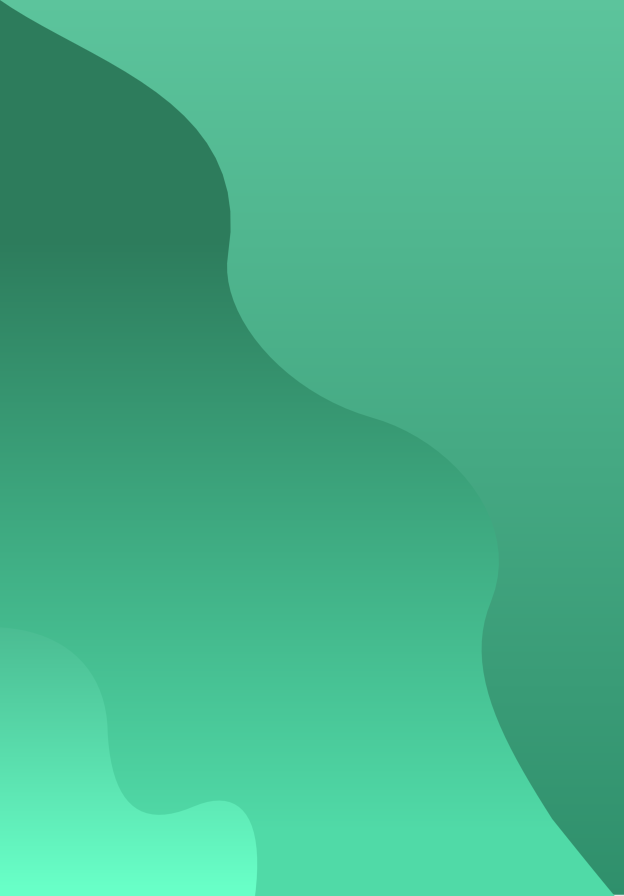
Write a WebGL 2 fragment shader that draws this background.

```glsl
#version 300 es
precision highp float;
// Layered green waves: a shaded backdrop, a large wavy sheet on the left and
// a bright hill in the lower corner. Each outline is a chain of cubic curves,
// giving a signed distance that masks a vertical gradient with a smooth edge.

uniform vec2 u_resolution;
out vec4 fragColor;

vec2 cubic(vec2 a, vec2 b, vec2 c, vec2 d, float t) {
    float s = 1.0 - t;
    return s * s * s * a + 3.0 * s * t * (s * b + t * c) + t * t * t * d;
}

// Folds one curve into field: x = nearest distance, y = inside sign.
// The sign flips whenever a ray going right from p crosses the curve.
void addCurve(inout vec2 field, vec2 p, vec2 a, vec2 b, vec2 c, vec2 d) {
    const int STEPS = 20;
    vec2 from = a;
    for (int i = 1; i <= STEPS; i++) {
        vec2 to = cubic(a, b, c, d, float(i) / float(STEPS));
        vec2 along = to - from, rel = p - from;
        float h = clamp(dot(rel, along) / dot(along, along), 0.0, 1.0);
        field.x = min(field.x, length(rel - along * h));
        if ((from.y > p.y) != (to.y > p.y)) {
            float crossing = from.x + along.x * rel.y / along.y;
            if (crossing > p.x) field.y = -field.y;
        }
        from = to;
    }
}

// Signed distances are positive inside the shape.
float sheetDistance(vec2 p) {
    vec2 field = vec2(1.0, -1.0);
    vec2 shoulder = vec2(0.254, 0.716), middle = vec2(0.414, 0.534);
    vec2 waist = vec2(0.547, 0.329), foot = vec2(0.615, 0.086);
    addCurve(field, p, vec2(-0.003, 1.002), vec2(0.098, 0.930), vec2(0.283, 0.889), shoulder);
    addCurve(field, p, shoulder, vec2(0.243, 0.651), vec2(0.313, 0.563), middle);
    addCurve(field, p, middle, vec2(0.501, 0.510), vec2(0.583, 0.419), waist);
    addCurve(field, p, waist, vec2(0.516, 0.255), vec2(0.557, 0.177), foot);
    addCurve(field, p, foot, vec2(0.639, 0.056), vec2(0.663, 0.026), vec2(0.688, -0.004));
    return field.x * field.y;
}

float hillDistance(vec2 p) {
    vec2 field = vec2(1.0, -1.0);
    vec2 slope = vec2(0.120, 0.180), dip = vec2(0.216, 0.100);
    addCurve(field, p, vec2(-0.003, 0.300), vec2(0.070, 0.297), vec2(0.120, 0.255), slope);
    addCurve(field, p, slope, vec2(0.125, 0.102), vec2(0.156, 0.074), dip);
    addCurve(field, p, dip, vec2(0.268, 0.122), vec2(0.297, 0.089), vec2(0.283, -0.008));
    return field.x * field.y;
}

// Vertical blend between two heights, flat outside them.
vec3 shade(vec3 low, vec3 high, float yLow, float yHigh, float y) {
    return mix(low, high, clamp((y - yLow) / (yHigh - yLow), 0.0, 1.0));
}

void main() {
    vec2 p = gl_FragCoord.xy / u_resolution * vec2(0.695, 1.0);
    float soft = 0.7 / u_resolution.y;

    vec3 backdrop = shade(vec3(0.184, 0.561, 0.420), vec3(0.361, 0.769, 0.612), 0.0, 1.0, p.y);
    vec3 sheet = shade(vec3(0.314, 0.855, 0.655), vec3(0.176, 0.486, 0.361), 0.073, 0.73, p.y);
    vec3 hill = shade(vec3(0.408, 1.0, 0.780), vec3(0.294, 0.737, 0.573), 0.01, 0.30, p.y);

    // Thin pale rim under the backdrop
    vec3 color = mix(vec3(0.9), backdrop, smoothstep(0.0006, 0.0022, p.y));
    color = mix(color, sheet, smoothstep(-soft, soft, sheetDistance(p)));
    color = mix(color, hill, smoothstep(-soft, soft, hillDistance(p)));
    fragColor = vec4(color, 1.0);
}
```
